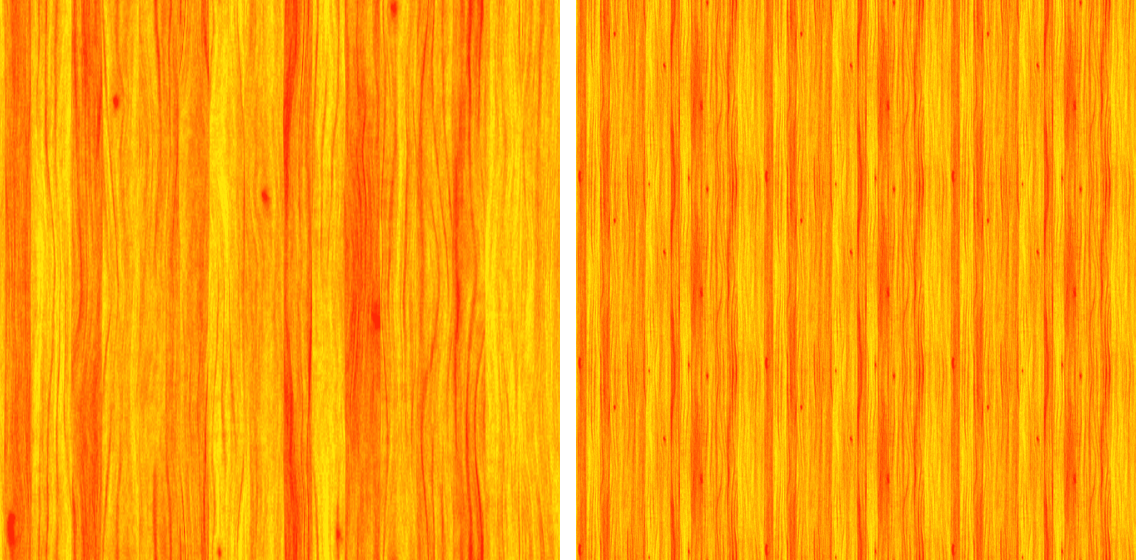
Left, the tile; right, the same tile 3 across and 3 down.
This texture is drawn by a Shadertoy shader. Its source:

```glsl
// Upright wooden strips in glowing yellow, orange and red, tiling both ways.
// Each strip has its own tone; stretched wrapping noise makes bands, growth
// lines and fibres, and a few scattered knots push the grain aside.

const float STRIPS = 16.0;
const float TONES[8] = float[8](0.50, 0.73, 0.50, 0.66, 0.66, 0.58, 0.74, 0.69);
const float DEEPEST = 0.16;   // green level of red knots
const float BRIGHTEST = 0.90; // green level of pale yellow grain

float hash(vec2 p) {
    vec3 q = fract(p.xyx * vec3(0.1031, 0.1030, 0.0973));
    q += dot(q, q.yzx + 33.33);
    return fract((q.x + q.y) * q.z);
}

// Value noise that wraps after a whole number of rows in y.
float noise(vec2 p, float rows, float seed) {
    vec2 cell = floor(p);
    vec2 f = p - cell;
    f = f * f * (3.0 - 2.0 * f);
    float y0 = mod(cell.y, rows);
    float y1 = mod(cell.y + 1.0, rows);
    float x = cell.x + seed * 7.31;
    return mix(mix(hash(vec2(x, y0)), hash(vec2(x + 1.0, y0)), f.x),
               mix(hash(vec2(x, y1)), hash(vec2(x + 1.0, y1)), f.x), f.y);
}

// Centred noise, across cells per strip and rows cells per tile.
float grain(vec2 p, float across, float rows, float seed) {
    return noise(p * vec2(across, rows), rows, seed) - 0.5;
}

// Returns knot darkness and the sideways push on the grain.
vec2 knots(vec2 p, float seed) {
    vec2 total = vec2(0.0);
    float ragged = 0.10 * grain(p, 7.0, 90.0, seed + 30.0);
    for (float i = 0.0; i < 2.0; i++) {
        float key = seed + i * 41.0;
        vec2 centre = vec2(mix(0.2, 0.8, hash(vec2(key, 3.0))), hash(vec2(key, 9.0)));
        float present = step(0.62, hash(vec2(key, 17.0)));
        float size = mix(0.6, 1.1, hash(vec2(key, 25.0)));
        vec2 d = p - centre;
        d.y = (d.y - round(d.y)) * STRIPS;
        d /= size;
        float push = d.x * exp(-9.0 * d.x * d.x - 0.9 * d.y * d.y);
        d.x += ragged;
        float core = exp(-110.0 * d.x * d.x - 22.0 * d.y * d.y);
        float tail = exp(-50.0 * d.x * d.x - 2.0 * d.y * d.y);
        total += present * vec2(0.30 * core + 0.15 * tail, 0.6 * push);
    }
    return total;
}

// Thin dark growth lines with uneven spacing and fading strength.
float growthLines(vec2 p, float spacing, float seed) {
    float phase = p.x * spacing + 2.0 * grain(p, 2.0, 2.0, seed);
    float wave = 0.5 + 0.5 * cos(6.2831853 * phase);
    float strength = smoothstep(-0.15, 0.3, grain(p, 3.0, 3.0, seed + 5.0));
    return pow(wave, 6.0) * strength;
}

// Green level of one strip; p.x is in strip widths, p.y in tile heights.
float stripLevel(vec2 p, float index) {
    float id = mod(index, STRIPS);
    float seed = 13.0 + id * 57.0;
    vec2 local = vec2(p.x - index, p.y);
    vec2 knot = knots(local, seed);

    // Bend the grain along the strip.
    vec2 g = local;
    g.x += 0.38 * grain(local, 1.0, 4.0, seed + 1.0)
         + 0.08 * grain(local, 2.0, 11.0, seed + 2.0) - knot.y;

    float level = TONES[int(id) % 8];
    level += 0.15 * grain(g, 1.6, 2.0, seed + 3.0);
    level += 0.20 * grain(g, 5.0, 2.0, seed + 4.0);
    level += 0.17 * grain(g, 11.0, 3.0, seed + 6.0);
    level -= 0.25 * growthLines(g, 3.5, seed + 8.0);

    // Fibres, short pores and fine speckle.
    level += 0.17 * grain(g, 19.0, 9.0, seed + 10.0);
    level += 0.14 * grain(g, 25.0, 55.0, seed + 11.0);
    level += 0.12 * grain(local, 28.0, 240.0, seed + 12.0);

    // Faint marks across the grain.
    float patchMask = smoothstep(0.15, 0.4, grain(local, 1.0, 9.0, seed + 14.0));
    level += 0.10 * patchMask * grain(local, 1.5, 80.0, seed + 15.0);
    return level - knot.x * (1.0 + 1.2 * grain(g, 18.0, 40.0, seed + 16.0));
}

float seamPosition(float index) {
    return index + 0.3 * (hash(vec2(mod(index, STRIPS), 71.0)) - 0.5);
}

void mainImage(out vec4 fragColor, in vec2 fragCoord) {
    vec2 uv = fragCoord / iResolution.xy;
    vec2 p = vec2(uv.x * STRIPS, uv.y);

    // Blend the two strips beside the nearest seam.
    float seam = floor(p.x + 0.5);
    float sway = 0.05 * grain(vec2(0.0, p.y), 1.0, 5.0, 900.0 + mod(seam, STRIPS) * 19.0);
    float side = smoothstep(-0.03, 0.03, p.x - seamPosition(seam) - sway);
    float level = mix(stripLevel(p, seam - 1.0), stripLevel(p, seam), side);

    float green = clamp(level, DEEPEST, BRIGHTEST);
    float blue = 0.02 + 0.015 * smoothstep(0.75, BRIGHTEST, green);
    fragColor = vec4(1.0, green, blue, 1.0);
}
```
